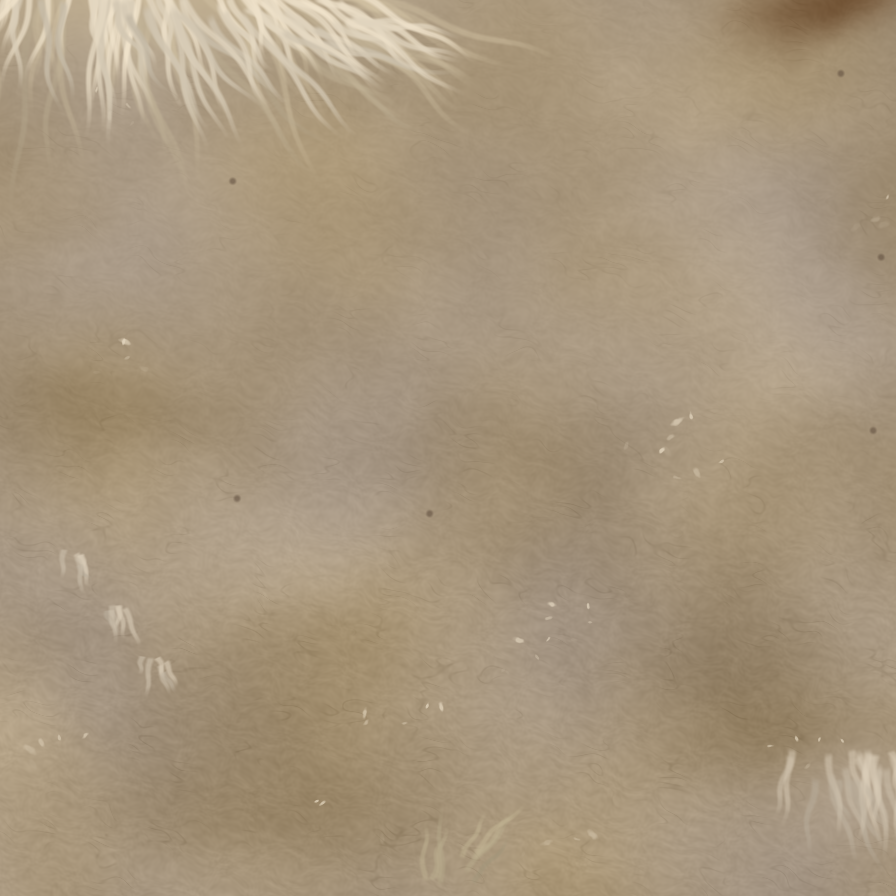
Give the GLSL for this texture, as a Shadertoy shader.

```glsl
vec2 hash(vec2 p) {
    vec3 q = fract(p.xyx * vec3(.1031, .1030, .0973));
    q += dot(q, q.yzx + 33.33);
    return fract((q.xx + q.yz) * q.zy);
}

float corner(vec2 cell, vec2 offset) {
    float angle = 6.2832 * hash(cell).x;
    return dot(vec2(cos(angle), sin(angle)), offset);
}

float gradientNoise(vec2 p) {
    vec2 i = floor(p), f = fract(p);
    vec2 u = f * f * f * (f * (f * 6. - 15.) + 10.);
    vec2 e = vec2(1, 0);
    return mix(mix(corner(i, f), corner(i + e, f - e), u.x),
               mix(corner(i + e.yx, f - e.yx), corner(i + 1., f - 1.), u.x), u.y);
}

float fbm(vec2 p) {
    float sum = 0., gain = 1.;
    for (int i = 0; i < 4; i++) {
        sum += gain * gradientNoise(p);
        p = mat2(1.6, 1.2, -1.2, 1.6) * p + 7.3;
        gain *= .5;
    }
    return sum;
}

float smudge(vec2 p, vec2 center, vec2 radius) {
    vec2 d = (p - center) / radius;
    return exp(-dot(d, d));
}

// Tapered, slightly bent strands fanned between two root points
void drawTuft(inout vec3 color, vec2 p, vec2 left, vec2 right, vec2 angles,
              float reach, float width, vec3 tint, float opacity, int count) {
    for (int i = 0; i < count; i++) {
        vec2 a = hash(vec2(i, 17. + 90. * left.x));
        vec2 b = hash(vec2(i, 53. + 90. * left.y));
        vec2 root = mix(left, right, a.x) + (b - .5) * vec2(.1, .35) * reach;
        float angle = mix(angles.x, angles.y, a.x) + (a.y - .5) * .55;
        vec2 dir = vec2(cos(angle), sin(angle));
        vec2 d = p - root;
        float along = dot(d, dir) / (reach * mix(.4, 1., b.x));
        float t = clamp(along, 0., 1.);
        float side = dot(d, vec2(-dir.y, dir.x));
        side += reach * ((b.y - .5) * .25 * t * t + .02 * sin(9. * t + 20. * a.y));
        float halfWidth = width * mix(1., .35, t);
        float cover = 1. - smoothstep(halfWidth * .3, halfWidth + .0018, abs(side));
        cover *= smoothstep(-.03, .06, along) * (1. - smoothstep(.6, 1., along));
        color = mix(color, tint * mix(.8, 1.05, sqrt(b.y)), cover * opacity);
    }
}

void mainImage(out vec4 fragColor, in vec2 fragCoord) {
    vec2 p = fragCoord / iResolution.xy;

    // Cloudy stained paper
    vec2 warped = p + .06 * vec2(fbm(p * 3. + 4.), fbm(p * 3. + 21.));
    float tone = .6 + .42 * fbm(warped * vec2(3.2, 4.) + 2.);
    tone += .3 * smudge(warped, vec2(.36, .41), vec2(.17, .08));
    tone += .25 * smudge(warped, vec2(.78, .93), vec2(.13, .15));
    tone += .25 * smudge(warped, vec2(.94, .58), vec2(.15, .08));
    tone += .25 * smudge(warped, vec2(.02, .13), vec2(.12, .15));
    tone += .2 * smudge(warped, vec2(.27, .73), vec2(.18, .1));
    tone -= .35 * smudge(warped, vec2(.83, .27), vec2(.08, .15));
    tone -= .3 * smudge(warped, vec2(.12, .55), vec2(.15, .04));
    tone -= .25 * smudge(warped, vec2(.66, .48), vec2(.1, .06));
    tone -= .2 * smudge(warped, vec2(.3, .19), vec2(.09, .07));
    vec3 color = mix(vec3(.55, .48, .385), vec3(.71, .645, .555), clamp(tone, -.1, 1.15));
    color += vec3(.004, -.002, -.022) * (.3 + 3. * gradientNoise(warped * 4. + 40.));
    color = mix(color, vec3(.4, .27, .15), .8 * smudge(warped, vec2(.93, 1.02), vec2(.08, .035)));

    // Fine fibres and wrinkles
    vec2 grain = p + .012 * vec2(gradientNoise(p * 28.), gradientNoise(p * 28. + 9.));
    grain = mat2(.96, .28, -.28, .96) * grain;
    float rough = .6 + .4 * smoothstep(.8, .2, p.y);
    color += .035 * rough * gradientNoise(grain * vec2(65, 150));
    color += .022 * rough * gradientNoise(grain * vec2(190, 260) + 30.);
    float crease = 1. - smoothstep(0., .09, abs(gradientNoise(grain * vec2(28, 75) + 60.)));
    color -= .035 * rough * crease * smoothstep(.05, .4, gradientNoise(p * 22. + 5.));

    // Pale fur along the upper left
    float haze = smudge(p, vec2(.18, 1.03), vec2(.26, .1));
    color = mix(color, vec3(.79, .72, .59), .75 * haze);
    vec3 cream = vec3(.91, .86, .77);
    drawTuft(color, p, vec2(-.02, 1.04), vec2(.41, .97), vec2(-1.85, -.4),
             .25, .0055, vec3(.82, .76, .64), .4, 55);
    drawTuft(color, p, vec2(0, 1.04), vec2(.4, .98), vec2(-1.9, -.35),
             .19, .005, cream, .8, 85);

    // Fainter tufts and worn tufts of fibre
    color = mix(color, vec3(.74, .68, .61), .6 * smudge(p, vec2(.96, .11), vec2(.08, .06)));
    drawTuft(color, p, vec2(.88, .15), vec2(1.02, .14), vec2(-1.75, -1.1),
             .12, .005, vec3(.83, .78, .7), .5, 28);
    drawTuft(color, p, vec2(.47, .01), vec2(.54, .04), vec2(1.5, .8),
             .1, .0035, vec3(.76, .71, .58), .45, 9);
    for (int i = 0; i < 3; i++) {
        vec2 spot = vec2(.07 + .045 * float(i), .39 - .06 * float(i));
        drawTuft(color, p, spot, spot + vec2(.025, -.015), vec2(-1.9, -1.),
                 .05, .004, vec3(.84, .79, .71), .6, 6);
    }

    // Clusters of cream flakes, and lone dark specks
    for (int i = 0; i < 12; i++) {
        vec2 center = hash(vec2(i, 211));
        center.y *= center.y;
        for (int j = 0; j < 5; j++) {
            vec2 a = hash(vec2(i * 7 + j, 307)), b = hash(vec2(j, i + 401));
            vec2 d = p - center - (a - .5) * vec2(.09, .05);
            float angle = 3. * b.x;
            d = mat2(cos(angle), sin(angle), -sin(angle), cos(angle)) * d;
            float size = mix(.0015, .0055, b.y * b.y);
            float shape = length(d * vec2(.6, 1.3)) + .0015 * gradientNoise(p * 220.);
            color = mix(color, cream, .75 * a.y * (1. - smoothstep(size * .4, size + .001, shape)));
        }
        vec2 speck = hash(vec2(i, 503));
        float dark = 1. - smoothstep(.0015, .0055, length(p - speck));
        color = mix(color, vec3(.36, .29, .23), .55 * dark * step(6., float(i)));
    }
    fragColor = vec4(color, 1);
}
```
